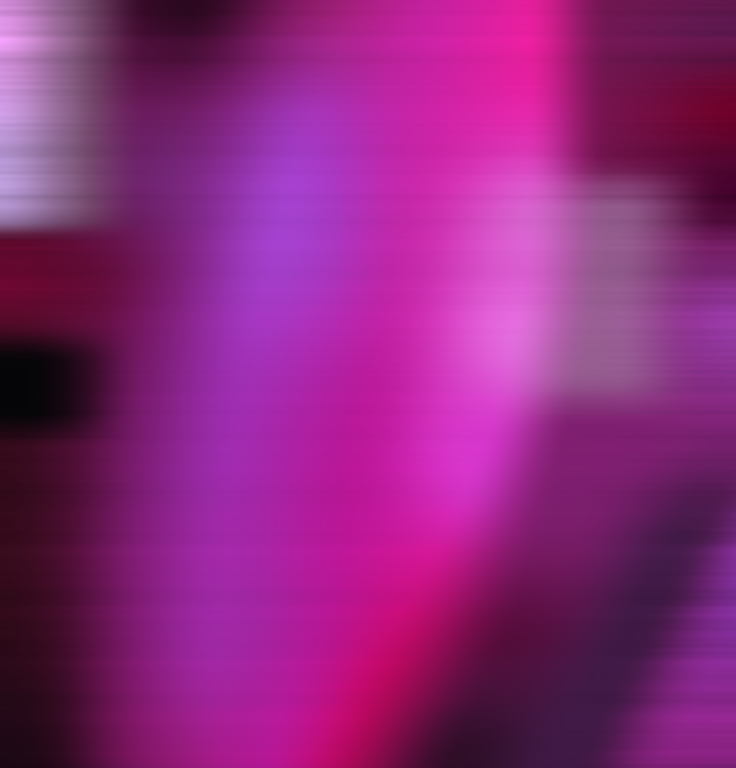
A WebGL 2 fragment shader for this background:

```glsl
#version 300 es
precision highp float;
// Motion-blurred magenta ribbon leaning across a dark plum field.
// Soft curved edges bound the ribbon; gaussian glows and windowed fades tint
// each region, and one-dimensional row noise adds fine horizontal streaks.
uniform vec2 u_resolution;
out vec4 fragColor;

float hash(float n) {
  return fract(sin(n * 127.1) * 4375.85);
}

float rowNoise(float y, float frequency) {
  float v = y * frequency;
  float cell = floor(v);
  return mix(hash(cell), hash(cell + 1.0), smoothstep(0.0, 1.0, v - cell)) - 0.5;
}

float streaks(float y) {
  float sum = 0.0;
  float gain = 0.5;
  float frequency = 28.0;
  for (int i = 0; i < 4; i++) {
    sum += gain * rowNoise(y + float(i) * 3.7, frequency);
    frequency *= 2.0;
    gain *= 0.75;
  }
  return sum;
}

// One inside the interval, fading over "soft" at both ends.
float window(float v, float start, float end, float soft) {
  return smoothstep(start - soft, start + soft, v)
       * (1.0 - smoothstep(end - soft, end + soft, v));
}

vec3 glow(vec3 base, vec2 p, vec2 centre, vec2 radius, vec3 tint) {
  vec2 q = (p - centre) / radius;
  return mix(base, tint, exp(-dot(q, q)));
}

// Dark field left of the ribbon, with a pale corner and a black notch.
vec3 leftField(vec2 p) {
  vec3 c = mix(vec3(0.20, 0.04, 0.10), vec3(0.40, 0.07, 0.30), smoothstep(0.0, 0.2, p.x));
  c = glow(c, p, vec2(0.26, 0.0), vec2(0.14, 0.09), vec3(0.17, 0.03, 0.12));
  c = glow(c, p, vec2(0.22, 0.23), vec2(0.12, 0.10), vec3(0.43, 0.14, 0.43));
  c = glow(c, p, vec2(0.0, 0.36), vec2(0.17, 0.07), vec3(0.43, 0.03, 0.20));
  c = glow(c, p, vec2(0.0, 1.0), vec2(0.12, 0.14), vec3(0.11, 0.03, 0.08));
  float notch = window(p.y, 0.45, 0.56, 0.025) * (1.0 - smoothstep(0.03, 0.20, p.x));
  c = mix(c, vec3(0.02, 0.02, 0.03), notch);
  float corner = window(p.y, -0.1, 0.29, 0.025);
  c = mix(c, vec3(0.48, 0.33, 0.46), corner * (1.0 - smoothstep(0.09, 0.20, p.x)));
  vec3 pale = mix(vec3(0.87, 0.58, 0.90), vec3(0.72, 0.60, 0.84), smoothstep(0.05, 0.22, p.y));
  return mix(c, pale, corner * (1.0 - smoothstep(-0.01, 0.13, p.x)));
}

// Wine, grey-mauve and violet patches right of the ribbon.
vec3 rightField(vec2 p) {
  vec3 c = mix(vec3(0.46, 0.09, 0.33), vec3(0.50, 0.12, 0.44), smoothstep(0.2, 0.55, p.y));
  c = glow(c, p, vec2(1.0, 0.05), vec2(0.14, 0.06), vec3(0.35, 0.10, 0.31));
  c = glow(c, p, vec2(1.02, 0.15), vec2(0.15, 0.07), vec3(0.42, 0.00, 0.15));
  c = glow(c, p, vec2(1.02, 0.25), vec2(0.14, 0.06), vec3(0.25, 0.00, 0.15));
  float haze = window(p.y, 0.24, 0.52, 0.04) * window(p.x, 0.65, 0.91, 0.07);
  c = mix(c, vec3(0.59, 0.38, 0.57), haze * 0.95);
  c = glow(c, p, vec2(1.0, 0.43), vec2(0.10, 0.10), vec3(0.55, 0.21, 0.60));
  c = glow(c, p, vec2(0.69, 0.83), vec2(0.17, 0.10), vec3(0.37, 0.05, 0.25));
  c = glow(c, p, vec2(0.65, 1.0), vec2(0.23, 0.13), vec3(0.17, 0.05, 0.14));
  // Slanted shadow in front of the violet lower corner.
  float shadowLine = 0.97 - 0.55 * (p.y - 0.62);
  float lower = smoothstep(0.52, 0.72, p.y);
  float offset = (p.x - shadowLine) / 0.09;
  c = mix(c, vec3(0.25, 0.10, 0.27), lower * exp(-offset * offset));
  vec3 violet = mix(vec3(0.50, 0.20, 0.66), vec3(0.53, 0.13, 0.50), smoothstep(0.7, 1.0, p.y));
  return mix(c, violet, smoothstep(0.46, 0.6, p.y) * smoothstep(0.02, 0.15, p.x - shadowLine));
}

// Ribbon colour; "across" runs from its left edge to its right edge.
vec3 ribbon(vec2 p, float across) {
  vec3 purple = mix(vec3(0.63, 0.12, 0.46), vec3(0.62, 0.18, 0.70), smoothstep(0.0, 0.22, p.y));
  purple = mix(purple, vec3(0.62, 0.09, 0.46), smoothstep(0.6, 1.0, p.y));
  vec3 magenta = mix(vec3(0.79, 0.13, 0.64), vec3(0.73, 0.08, 0.58), smoothstep(0.25, 0.55, p.y));
  vec3 rose = mix(vec3(0.92, 0.12, 0.62), vec3(0.85, 0.14, 0.74), smoothstep(0.05, 0.35, p.y));
  rose = mix(rose, vec3(0.80, 0.01, 0.36), smoothstep(0.55, 0.92, p.y));
  vec3 c = mix(purple, magenta, smoothstep(0.12, 0.60, across));
  c = mix(c, rose, smoothstep(0.50, 0.95, across));
  c = glow(c, p, vec2(0.37, 0.28), vec2(0.12, 0.16), vec3(0.65, 0.26, 0.82));
  c = glow(c, p, vec2(0.27, 0.80), vec2(0.13, 0.16), vec3(0.63, 0.16, 0.66));
  c = glow(c, p, vec2(0.73, 0.29), vec2(0.10, 0.09), vec3(0.85, 0.39, 0.81));
  c = glow(c, p, vec2(0.71, 0.45), vec2(0.11, 0.13), vec3(0.88, 0.43, 0.86));
  return glow(c, p, vec2(0.66, 0.60), vec2(0.09, 0.09), vec3(0.84, 0.21, 0.80));
}

void main() {
  vec2 uv = gl_FragCoord.xy / u_resolution;
  float grain = streaks(uv.y);
  // Depth is measured downward from the top and wavers from row to row.
  vec2 p = vec2(uv.x, 1.0 - uv.y + 0.018 * grain);

  float leftEdge = 0.38 - 0.42 * p.y + 0.23 * p.y * p.y;
  float rightEdge = 0.77 - 0.46 * pow(max(p.y - 0.28, 0.0), 1.7);
  float across = (p.x - leftEdge) / (rightEdge - leftEdge);
  float rightSoft = mix(0.06, 0.11, smoothstep(0.5, 1.0, p.y));

  vec3 colour = mix(leftField(p), ribbon(p, across),
                    smoothstep(-0.12, 0.12, p.x - leftEdge));
  colour = mix(colour, rightField(p),
               smoothstep(-rightSoft, rightSoft, p.x - rightEdge));

  // Streaks are strongest near the two sides.
  float side = smoothstep(0.25, 0.5, abs(uv.x - 0.5));
  colour *= 1.0 + grain * mix(0.07, 0.30, side);
  fragColor = vec4(clamp(colour, 0.0, 1.0), 1.0);
}
```
